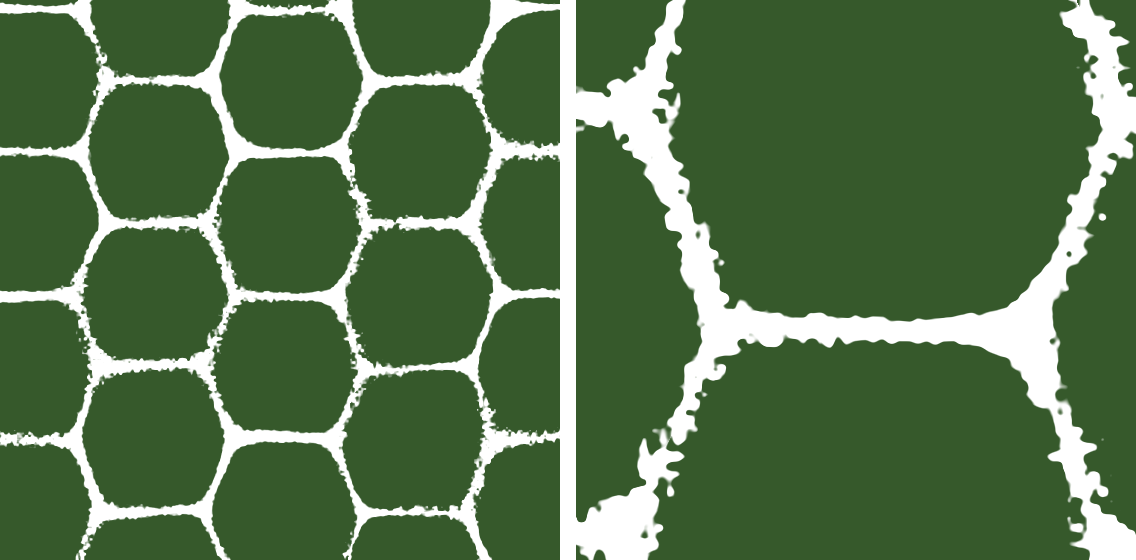
Left, the full canvas; right, a detail of the centre.
Reproduce this pattern procedurally as a WebGL 1 fragment shader.

```glsl
precision highp float;

uniform vec2 u_resolution;

const vec3 GREEN = vec3(0.21, 0.35, 0.17);
const vec3 WHITE = vec3(1.0);
const vec2 PITCH = vec2(0.2344, 0.2565);   // column and row spacing
const vec2 ORIGIN = vec2(0.5145, 0.856);   // centre of one cell
const float HALF_FLAT = 0.091;             // half length of a level edge
const float LEAN = 0.018;                  // sideways drift with height
const float ROUNDING = 10.0;               // lower is rounder
const float GRAIN_FREQ = 190.0;

float hash(vec2 p) {
  vec3 q = fract(vec3(p.xyx) * 0.1031);
  q += dot(q, q.yzx + 33.33);
  return fract((q.x + q.y) * q.z);
}

float noise(vec2 p) {
  vec2 i = floor(p);
  vec2 f = fract(p);
  f = f * f * (3.0 - 2.0 * f);
  float low = mix(hash(i), hash(i + vec2(1.0, 0.0)), f.x);
  float high = mix(hash(i + vec2(0.0, 1.0)), hash(i + 1.0), f.x);
  return mix(low, high, f.y);
}

// Signed noise in -1..1
float wobble(vec2 p) {
  return 2.0 * noise(p + 40.0) - 1.0;
}

// Rounded hexagon norm: 0 at the centre, about 1 on the edges
float hexNorm(vec2 p) {
  float halfHeight = 0.5 * PITCH.y;
  float tip = PITCH.x - HALF_FLAT;
  vec2 slant = vec2(halfHeight, tip - HALF_FLAT) / (tip * halfHeight);
  vec2 q = abs(p);
  float level = q.y / (halfHeight - 0.0015);
  float near = dot(q, slant);
  float far = abs(q.x * slant.x - q.y * slant.y);
  float total = pow(level, ROUNDING) + pow(near, ROUNDING) + pow(far, ROUNDING);
  return pow(total, 1.0 / ROUNDING);
}

// Norm (x) and id (yz) of the nearest cell in one rectangular sublattice
vec3 sublattice(vec2 p, vec2 offset) {
  vec2 period = vec2(2.0 * PITCH.x, PITCH.y);
  vec2 id = floor((p - offset) / period + 0.5);
  return vec3(hexNorm(p - offset - id * period), id + offset * 7.0);
}

vec3 honeycomb(vec2 p) {
  vec3 a = sublattice(p, vec2(0.0));
  vec3 b = sublattice(p, vec2(PITCH.x, 0.5 * PITCH.y));
  return a.x < b.x ? a : b;
}

// Lean the grid and bend its lines by hand-drawn amounts
vec2 bend(vec2 p) {
  vec2 q = p - ORIGIN;
  q.x += LEAN * (0.6 - p.y);
  q += 0.007 * vec2(wobble(p * 6.0), wobble(p * 6.0 + 31.0));
  q += 0.0022 * vec2(wobble(p * 32.0 + 7.0), wobble(p * 32.0 + 53.0));
  return q;
}

float paintGrain(vec2 p) {
  return 0.6 * wobble(p * GRAIN_FREQ) + 0.4 * wobble(p * GRAIN_FREQ * 0.47 + 11.0);
}

// Amount of white paint, with smooth and crumbling stretches of line
float paint(vec2 p, float pixel) {
  vec3 cell = honeycomb(bend(p));
  float edgeDistance = (1.0 - cell.x) * 0.5 * PITCH.y;
  float halfWidth = 0.0071 + 0.0034 * wobble(p * 9.0 + 17.0) + 0.0012 * wobble(p * 60.0);
  float wear = noise(p * 7.0 + 90.0 + cell.yz * 0.3);
  float roughness = mix(0.0025, 0.0135, smoothstep(0.25, 0.85, wear));
  float cover = halfWidth - edgeDistance + roughness * paintGrain(p);
  float soft = 0.6 * pixel * (1.0 + roughness * GRAIN_FREQ);
  return smoothstep(-soft, soft, cover);
}

void main() {
  vec2 p = gl_FragCoord.xy / u_resolution.y;
  float white = paint(p, 1.0 / u_resolution.y);
  gl_FragColor = vec4(mix(GREEN, WHITE, white), 1.0);
}
```
